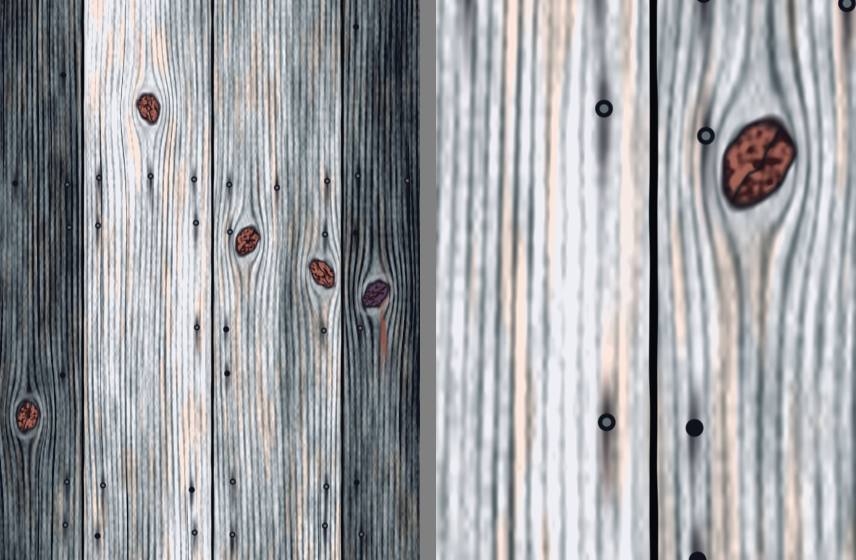
Left, the full canvas; right, a detail of the centre.
Reproduce this texture procedurally as a Shadertoy shader.

```glsl
// Weathered grey planks with wavy grain, rusty knots, nails and dark seams.
#define PLANK_W 0.309
#define FIRST_SEAM 0.197
#define SEAM_HALF 0.0032
#define RING_FREQ 74.0
#define KNOTS 5
#define KNOT_SIZE vec2(0.025, 0.037)
#define INK vec3(0.06, 0.07, 0.11)
#define SLATE vec3(0.41, 0.46, 0.48)
#define PALE vec3(0.86, 0.87, 0.89)
#define RUST vec3(0.64, 0.39, 0.34)
#define BARK vec3(0.20, 0.09, 0.10)
#define PLUM vec3(0.27, 0.22, 0.36)

float hash(vec2 p) {
    return fract(sin(dot(p, vec2(127.1, 311.7))) * 43758.5453);
}

float noise(vec2 p) {
    vec2 i = floor(p), f = fract(p);
    f = f * f * (3.0 - 2.0 * f);
    return mix(mix(hash(i), hash(i + vec2(1, 0)), f.x),
               mix(hash(i + vec2(0, 1)), hash(i + vec2(1, 1)), f.x), f.y);
}

float bell(float x, float width) {
    x /= width;
    return exp(-x * x);
}

float plankOf(float x) {
    return floor((x - FIRST_SEAM) / PLANK_W) + 1.0;
}

// Knots step across the boards while their height follows a fading wave.
vec2 knotCentre(float k) {
    float phase = 2.8 + 0.13 * k - 4.03 * exp(-k * k);
    return vec2(0.066 + 0.315 * k - 0.027 * k * k, 0.70 + 0.38 * sin(phase));
}

// Offset from a knot, in its tilted frame and scaled to unit radius.
vec2 knotSpace(vec2 d, float k) {
    float tilt = (0.2 + 0.15 * k) * cos(3.14159 * k);
    vec2 axis = vec2(sin(tilt), cos(tilt));
    return vec2(dot(d, vec2(axis.y, -axis.x)), dot(d, axis)) / KNOT_SIZE;
}

// Grain coordinate: straight fibres that flow around the knots of one board.
float grainCoord(vec2 p, float id) {
    float g = p.x + 0.012 * (noise(vec2(p.x * 5.0 + id * 9.0, p.y * 2.2)) - 0.5);
    for (int i = 0; i < KNOTS; i++) {
        vec2 c = knotCentre(float(i));
        vec2 d = (p - c) * vec2(1.0, 0.6);
        float same = 1.0 - step(0.5, abs(plankOf(c.x) - id));
        g -= same * d.x * 0.0011 / (dot(d, d) + 0.0003);
    }
    return g;
}

// Wood lightness: board tone, growth rings, fibres, stains and cracks.
float woodValue(vec2 p, float id, float left, float g) {
    float v = mix(0.50, 1.12, 1.0 - abs(id - 1.4) / 1.5);
    vec2 seed = vec2(id * 17.3, id * 5.1);
    float wave = g * RING_FREQ + 1.5 * noise(vec2(g * 11.0, p.y * 0.8) + seed);
    float ring = 0.5 + 0.5 * sin(6.28318 * wave);
    v -= ring * ring * mix(0.08, 0.56, noise(vec2(g * 22.0, p.y * 2.5) + seed));
    v += 0.42 * (noise(vec2(g * 13.0, p.y * 1.3) + seed + 40.0) - 0.5);
    v += 0.34 * (noise(vec2(g * 190.0, p.y * 14.0) + seed) - 0.5);
    v += 0.18 * (noise(p * vec2(260.0, 110.0)) - 0.5);
    v -= 0.12 * smoothstep(0.38, 0.5, abs(p.x - 0.5));
    // Dark heartwood that widens upwards on the third board.
    float heart = 0.022 + 0.05 * smoothstep(0.8, 1.3, p.y);
    v -= (1.0 - step(0.5, abs(id - 2.0))) * 0.32 * bell(p.x - left - 0.58 * PLANK_W, heart)
        * noise(vec2(g * 40.0, p.y * 3.0));
    for (int i = 0; i < 3; i++) {
        float r = hash(vec2(id + 3.0, float(i) + 8.0));
        float at = left + PLANK_W * (0.1 + 0.8 * r);
        float open = smoothstep(0.45, 0.65, noise(vec2(r * 50.0, p.y * 2.5)));
        v -= 0.55 * open * bell(g - at + 0.004 * noise(vec2(r * 90.0, p.y * 9.0)), 0.0018);
    }
    return v;
}

// Paired nails near both board edges, with black streaks running down.
vec3 addNails(vec3 col, vec2 p, float id, float left, float px) {
    for (int n = 0; n < 24; n++) {
        float row = floor(float(n) / 3.0), side = mod(float(n), 3.0);
        float group = floor(row / 2.0);
        float r = hash(vec2(id * 7.0 + side, row + 2.0)), r2 = fract(r * 57.0);
        bool edge = side != 1.0 && (mod(group, 2.0) < 0.5 || r > 0.65);
        if (!edge && !(side == 1.0 && row == 5.0)) continue;
        vec2 c = vec2(left + PLANK_W * (0.13 + 0.37 * side + 0.06 * (r2 - 0.5)),
                      0.07 + 0.36 * group + 0.11 * mod(row, 2.0) + 0.03 * (r - 0.5));
        vec2 d = p - c;
        float fade = smoothstep(-0.06 - 0.06 * r2, 0.0, d.y) * (1.0 - smoothstep(0.0, 0.05, d.y));
        float ragged = 0.6 + 0.5 * noise(vec2(p.x * 150.0, p.y * 30.0));
        col = mix(col, INK, min(1.0, 0.9 * fade * ragged) * bell(d.x, 0.0055));
        float dist = length(d);
        col = mix(col, INK, 1.0 - smoothstep(0.007 - px, 0.007 + px, dist));
        col = mix(col, SLATE * 0.9, (1.0 - smoothstep(0.0035 - px, 0.0035 + px, dist)) * step(0.3, r2));
    }
    return col;
}

vec3 addKnots(vec3 col, vec2 p, float id, float px) {
    for (int i = 0; i < KNOTS; i++) {
        float k = float(i), last = step(3.5, k);
        vec2 c = knotCentre(k), d = p - c, q = knotSpace(d, k);
        if (plankOf(c.x) != id) continue;
        float e = length(q) + 0.22 * (noise(p * 60.0) - 0.5);
        // Rust weeping along the grain beside the last knot.
        float weep = last * bell(d.x - 0.02, 0.009) * smoothstep(-0.27, -0.1, d.y)
            * (1.0 - smoothstep(0.03, 0.1, d.y));
        col = mix(col, RUST * 0.85, weep * smoothstep(0.25, 0.7, noise(p * vec2(130.0, 22.0))));
        col = mix(col, PALE * 0.85, 0.4 * bell(e - 1.4, 0.18));
        float rough = noise(q * 5.0 + k * 11.0) * 0.6 + noise(p * 230.0) * 0.4;
        vec3 core = mix(BARK, mix(RUST, PLUM, 0.85 * last), smoothstep(0.2, 0.7, rough));
        core = mix(core, INK, 0.75 * bell(q.x + 0.4 * (noise(q * 3.0) - 0.5), 0.09));
        core = mix(core, INK, 0.85 * smoothstep(0.75, 1.0, e));
        float soft = 0.06 + px / KNOT_SIZE.x;
        col = mix(col, core, 1.0 - smoothstep(1.05 - soft, 1.05 + soft, e));
    }
    return col;
}

void mainImage(out vec4 fragColor, in vec2 fragCoord) {
    float px = 1.0 / iResolution.x;
    vec2 p = fragCoord * px;
    float id = plankOf(p.x), left = FIRST_SEAM + (id - 1.0) * PLANK_W;
    float g = grainCoord(p, id);
    float v = clamp(woodValue(p, id, left, g), 0.0, 1.08);
    vec3 col = mix(mix(INK, SLATE, min(v * 2.0, 1.0)), PALE, max(v * 2.0 - 1.0, 0.0));
    float warm = smoothstep(0.55, 0.8, noise(vec2(g * 85.0, p.y * 9.0)));
    col *= mix(vec3(1.0), vec3(1.06, 0.97, 0.91), warm);
    col = addNails(col, p, id, left, px);
    col = addKnots(col, p, id, px);
    // Seams, with worn pale board edges.
    float gap = min(p.x - left, left + PLANK_W - p.x);
    col = mix(col, PALE * 0.85, 0.35 * bell(gap - 0.007, 0.0025));
    float halfW = SEAM_HALF + 0.0012 * (noise(vec2(id, p.y * 25.0)) - 0.5);
    col = mix(INK * 0.4, col, smoothstep(halfW - px, halfW + px, gap));
    fragColor = vec4(col, 1.0);
}
```
